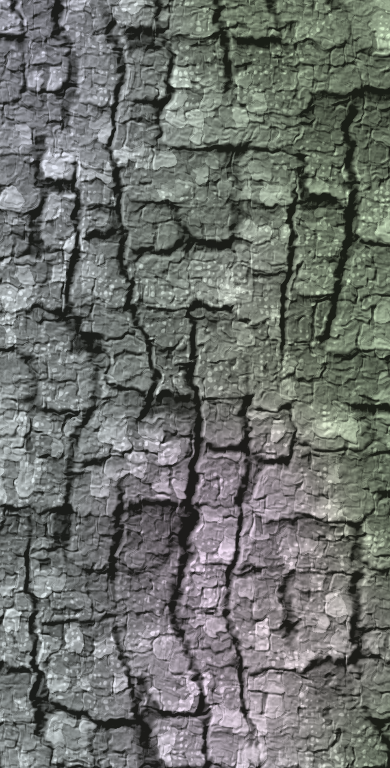
Reproduce this texture procedurally as a WebGL 2 fragment shader.

```glsl
#version 300 es
precision highp float;

uniform vec2 u_resolution;
out vec4 fragColor;

float hash(vec2 p) {
  return fract(sin(dot(p, vec2(127.1, 311.7))) * 43758.5453);
}

vec2 hash2(vec2 p) {
  return vec2(hash(p), hash(p + 19.3));
}

float noise(vec2 p) {
  vec2 cell = floor(p);
  vec2 f = fract(p);
  f = f * f * (3.0 - 2.0 * f);
  float low = mix(hash(cell), hash(cell + vec2(1, 0)), f.x);
  float high = mix(hash(cell + vec2(0, 1)), hash(cell + vec2(1, 1)), f.x);
  return mix(low, high, f.y);
}

vec2 wobble(vec2 p, float frequency) {
  return vec2(noise(p * frequency), noise(p * frequency + 41.7)) - 0.5;
}

// Overlapping rounded plates, lifted at the lower rim: height and identity
vec2 plates(vec2 q, float seed) {
  vec2 cell = floor(q);
  vec2 top = vec2(0.0);
  for (int j = -1; j <= 1; j++) {
    for (int i = -1; i <= 1; i++) {
      vec2 id = cell + vec2(i, j);
      vec2 rnd = hash2(id + seed);
      vec2 d = q - id - 0.2 - 0.6 * rnd;
      float radius = mix(0.52, 0.78, fract(rnd.x * 9.0 + rnd.y));
      float body = 1.0 - smoothstep(radius - 0.13, radius, sqrt(length(d * d)));
      float height = body * (0.45 + 0.4 * rnd.x - 0.35 * d.y);
      if (height > top.x) top = vec2(height, fract(rnd.x * 7.0 + rnd.y * 5.0));
    }
  }
  return top;
}

// Bark surface: height, plate identity, flake identity
vec3 relief(vec2 p) {
  p += 0.022 * wobble(p, 22.0) + 0.009 * wobble(p, 75.0);
  float column = p.x * 6.5 + 1.3 * noise(p * vec2(2.5, 2.0)) + 0.5 * noise(p * vec2(6.0, 5.0));
  vec2 plate = plates(vec2(column, p.y * 7.5), 1.0);
  vec2 flake = plates(p * vec2(25.0, 20.0), 57.0);
  vec2 chip = plates(p * vec2(58.0, 46.0), 113.0);

  // Long vertical furrows that open and close
  float edge = smoothstep(0.37, 0.5, abs(fract(column) - 0.5));
  float furrow = edge * smoothstep(0.3, 0.65, noise(vec2(floor(column + 0.5) * 3.7, p.y * 5.0)));

  float height = 0.8 * plate.x + 0.35 * flake.x + 0.16 * chip.x;
  height += 0.2 * noise(p * vec2(80.0, 110.0)) - 0.9 * furrow;
  return vec3(height, plate.y, flake.y);
}

// Scattered pale dots
float specks(vec2 q) {
  vec2 cell = floor(q);
  vec2 rnd = hash2(cell + 7.0);
  float radius = mix(0.15, 0.42, rnd.x);
  float dist = length(fract(q) - 0.35 - 0.3 * rnd);
  return step(0.5, hash(cell + 83.0)) * (1.0 - smoothstep(radius - 0.15, radius + 0.1, dist));
}

vec3 bark(vec2 p, vec2 uv) {
  vec3 surface = relief(p);
  float towardLight = relief(p + vec2(-0.003, 0.005)).x;
  float above = relief(p + vec2(-0.004, 0.018)).x;

  // Slope light, depth and the shadow under raised rims
  float slope = clamp(surface.x - towardLight, -0.22, 0.22);
  float shadow = clamp(above - surface.x - 0.1, 0.0, 0.5);
  float tone = 0.44 + 0.34 * (surface.x - 1.0) + 0.95 * slope - 0.4 * shadow;

  // Plate tint, lichen flakes and specks
  float patchy = smoothstep(0.3, 0.65, noise(p * vec2(9.0, 7.0) + 5.0));
  float exposed = smoothstep(0.6, 1.0, surface.x);
  tone += 0.1 * (surface.y - 0.5);
  tone += 0.2 * exposed * patchy * smoothstep(0.58, 0.72, surface.z);
  tone += 0.24 * exposed * specks((p + 0.008 * wobble(p, 60.0)) * vec2(68.0, 62.0))
        * smoothstep(0.35, 0.65, noise(p * 11.0 + 31.0));
  tone += 0.1 * (noise(p * 210.0) - 0.5);

  // Broad drifts of light and hue
  float drift = noise(p * 3.0 + 12.0) - 0.5;
  float rose = 1.0 - smoothstep(0.1, 0.5, length((uv - vec2(0.65, 0.2)) * vec2(1.0, 0.9)) + 0.2 * drift);
  float moss = smoothstep(0.55, 1.3, uv.x + 0.6 * uv.y + 0.4 * drift);
  float sheen = 1.0 - smoothstep(0.0, 0.5, length(uv - vec2(0.1, 1.0)));
  tone += 0.08 * rose + 0.08 * sheen - 0.05 * moss + 0.06 * drift;

  vec3 color = mix(vec3(0.03, 0.035, 0.02), vec3(0.94, 0.98, 0.99), clamp(tone, 0.08, 0.95));
  vec3 tint = 1.0 + rose * vec3(0.07, -0.05, 0.03) + moss * vec3(-0.03, 0.03, -0.13);
  tint += sheen * vec3(0.02, -0.02, 0.05);
  return color * tint;
}

void main() {
  vec3 color = vec3(0.0);
  for (int k = 0; k < 2; k++) {
    vec2 point = gl_FragCoord.xy + (float(k) - 0.5) * vec2(0.5, 0.4);
    color += 0.5 * bark(point / u_resolution.x, point / u_resolution);
  }
  fragColor = vec4(clamp(color, 0.0, 1.0), 1.0);
}
```
